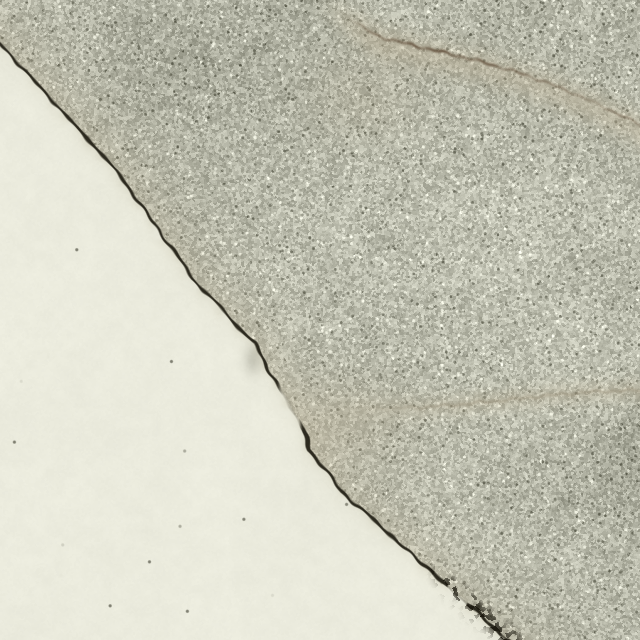
Write a WebGL 2 fragment shader that draws this texture.

```glsl
#version 300 es
precision highp float;
// Speckled grey stone meeting a smooth cream slab along a dark, ragged crack.
// The crack is a polyline distance; the grain is cellular noise at several
// scales, and warm veins follow bent lines over slow tonal drifts.
uniform vec2 u_resolution;
out vec4 fragColor;

// Crack from upper left to lower right
const vec2 CRACK[13] = vec2[13](
  vec2(-.05, .98), vec2(.0, .932), vec2(.091, .833), vec2(.18, .736),
  vec2(.28, .596), vec2(.302, .564), vec2(.397, .464), vec2(.434, .398),
  vec2(.474, .330), vec2(.484, .297), vec2(.534, .232), vec2(.677, .104),
  vec2(.83, -.032));

vec3 hash3(vec2 cell) {
  uvec2 q = uvec2(ivec2(cell) + 4096);
  uint n = q.x * 1597334677u ^ q.y * 3812015801u;
  n = (n ^ (n >> 15)) * 2246822519u;
  n = (n ^ (n >> 13)) * 3266489917u;
  n ^= n >> 16;
  return vec3(n & 1023u, (n >> 10) & 1023u, (n >> 20) & 1023u) / 1023.0;
}

float valueNoise(vec2 p) {
  vec2 i = floor(p), f = fract(p);
  f = f * f * (3.0 - 2.0 * f);
  return mix(mix(hash3(i).x, hash3(i + vec2(1, 0)).x, f.x),
             mix(hash3(i + vec2(0, 1)).x, hash3(i + vec2(1, 1)).x, f.x), f.y);
}

// x: distance to the nearest grain centre, y: random value of that grain
vec2 cellular(vec2 p) {
  vec2 cell = floor(p), nearest = vec2(9.0, 0.0);
  for (int j = -1; j <= 1; j++)
    for (int i = -1; i <= 1; i++) {
      vec2 c = cell + vec2(i, j);
      vec3 h = hash3(c);
      float d = length(c + h.xy - p);
      if (d < nearest.x) nearest = vec2(d, h.z);
    }
  return nearest;
}

// Signed distance to the crack, positive on the stone side
float crackDistance(vec2 p) {
  float d = 9.0, edgeY = -1.0;
  for (int i = 0; i < 12; i++) {
    vec2 a = CRACK[i], ab = CRACK[i + 1] - a, ap = p - a;
    float t = ap.x / ab.x;
    if (t >= 0.0 && t < 1.0) edgeY = a.y + t * ab.y;
    d = min(d, length(ap - ab * clamp(dot(ap, ab) / dot(ab, ab), 0.0, 1.0)));
  }
  return p.y > edgeY ? d : -d;
}

float blob(vec2 p, vec2 centre, vec2 size) {
  vec2 q = (p - centre) / size;
  return exp(-dot(q, q));
}

float band(float d, float width) { return exp(-d * d / (width * width)); }

void main() {
  vec2 p = gl_FragCoord.xy / u_resolution;
  float px = 1.0 / u_resolution.y;
  vec2 wobble = vec2(sin(p.y * 93.0) + sin(p.y * 211.0 + 1.0),
                     sin(p.x * 107.0) + sin(p.x * 239.0 + 2.0)) * 0.0011;
  float d = crackDistance(p + wobble);
  float cloud = valueNoise(p * 9.0) * 0.6 + valueNoise(p * 23.0 + 7.0) * 0.4 - 0.5;
  float mottle = valueNoise(p * 65.0 + 31.0) - 0.5;

  // Stone: slow tonal drift
  vec3 stone = vec3(0.728, 0.732, 0.672) + 0.07 * cloud + 0.03 * mottle;
  stone -= 0.055 * blob(p, vec2(0.36, 0.92), vec2(0.22, 0.14));
  stone -= 0.055 * blob(p, vec2(0.97, 0.26), vec2(0.14, 0.09));
  stone -= 0.035 * blob(p, vec2(0.90, 0.98), vec2(0.16, 0.06));
  stone += 0.025 * blob(p, vec2(0.72, 0.62), vec2(0.25, 0.20));

  // Veins and their warm halos
  float upperY = 0.95 - 0.3625 * (p.x - 0.6) + 0.013 * sin((p.x - 0.68) * 9.8)
               + 0.027 * smoothstep(0.60, 0.50, p.x);
  float upper = (p.y - upperY + wobble.y) * 0.94;
  float lower = p.y - 0.362 - 0.028 * smoothstep(0.6, 1.0, p.x) + wobble.y;
  float upperFade = smoothstep(0.48, 0.58, p.x);
  float lowerFade = smoothstep(0.48, 0.75, p.x);
  float warm = 0.75 * band(upper + 0.008, 0.026) * upperFade
             + 0.55 * band(lower, 0.018) * lowerFade
             + 0.60 * exp(-max(d, 0.0) / 0.045)
             + 0.35 * blob(p, vec2(0.57, 0.85), vec2(0.09, 0.07))
             + 0.45 * blob(p, vec2(0.54, 0.34), vec2(0.10, 0.07));
  warm = min(warm, 1.0);
  stone = mix(stone, vec3(0.745, 0.715, 0.625), warm * 0.75);

  // Stone: fine grains, dark specks and pale crystals
  float contrast = 1.0 - 0.5 * warm;
  vec2 fine = cellular(p * 260.0), coarse = cellular(p * 150.0 + 53.0);
  vec2 crystal = cellular(p * 135.0 + 211.0);
  stone += contrast * (0.20 * (fine.y - 0.5) + 0.07 * (coarse.y - 0.5));
  stone -= contrast * 0.27 * smoothstep(0.82, 0.98, coarse.y) * smoothstep(0.55, 0.15, coarse.x);
  stone += contrast * 0.17 * smoothstep(0.82, 0.96, crystal.y) * smoothstep(0.5, 0.15, crystal.x);
  float upperLine = band(upper, 0.0028) * smoothstep(0.53, 0.62, p.x)
                  * mix(0.75, 0.35, smoothstep(0.72, 0.88, p.x));
  stone = mix(stone, vec3(0.34, 0.26, 0.18), upperLine * (0.75 + mottle * 0.6));
  stone = mix(stone, vec3(0.56, 0.52, 0.43), 0.35 * band(lower, 0.003) * lowerFade);

  // Cream slab: faint mottling and rare flecks
  vec3 cream = vec3(0.922, 0.922, 0.868) + 0.018 * cloud + 0.014 * mottle;
  cream += 0.010 * (fine.y - 0.5);
  vec2 fleck = cellular(p * 42.0 + 17.0);
  cream -= 0.42 * smoothstep(0.982, 0.995, fleck.y) * smoothstep(0.16, 0.04, fleck.x);
  cream -= vec3(0.10, 0.11, 0.13) * exp(min(d, 0.0) / 0.009) * (0.6 + mottle);
  cream -= 0.13 * blob(p, vec2(0.395, 0.437), vec2(0.014, 0.022));

  // Join both sides, then draw the crack with its gaps and crumbled end
  vec3 col = mix(cream, stone, smoothstep(-0.0015 - px, 0.0015 + px, d));
  float gap = smoothstep(0.432, 0.442, p.x) * smoothstep(0.474, 0.466, p.x);
  float crumble = smoothstep(0.66, 0.71, p.x);
  float width = 0.0022 + 0.0012 * mottle + 0.0012 * blob(p, vec2(0.478, 0.315), vec2(0.02));
  float line = smoothstep(width + px, width - px, abs(d)) * (1.0 - 0.85 * gap);
  line *= mix(1.0, smoothstep(0.35, 0.65, mottle + 0.5), crumble * 0.8);
  float chips = crumble * band(d - 0.004, 0.015) * smoothstep(0.55, 0.85, coarse.y);
  col = mix(col, vec3(0.12, 0.11, 0.07), clamp(line * 0.92 + chips * 0.75, 0.0, 1.0));
  fragColor = vec4(clamp(col, 0.0, 1.0), 1.0);
}
```
